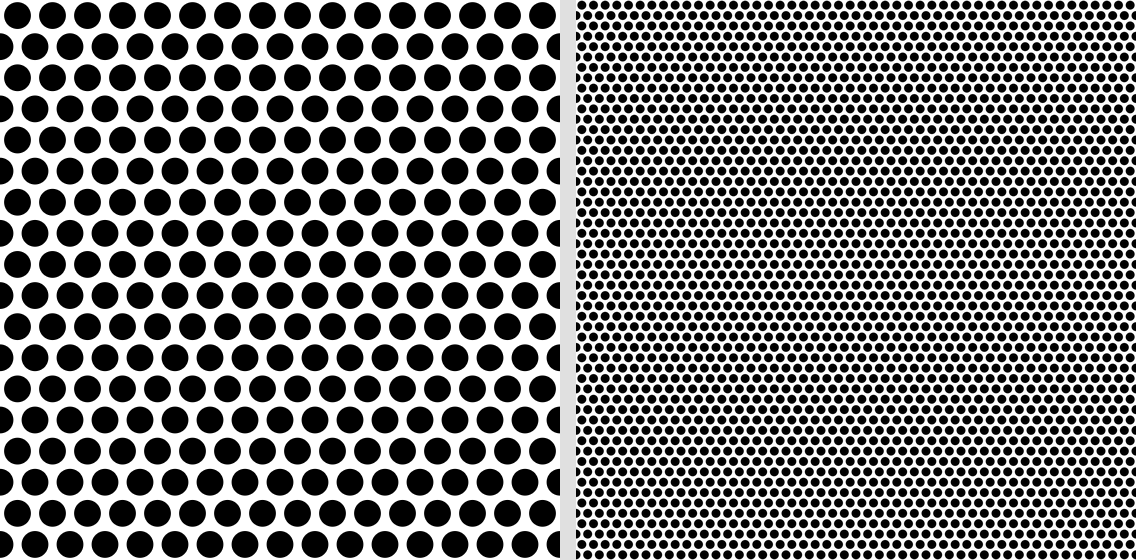
Left, the tile; right, the same tile 3 across and 3 down.
Write a Shadertoy shader that draws this pattern.

```glsl
// Black dots on white in 18 staggered rows of 16, tiling seamlessly.

// Signed distance to the nearest dot edge, in canvas units.
float dotDistance(vec2 uv) {
    vec2 grid = vec2(16.0, 18.0);
    vec2 cell = uv * grid;
    // Shift every other row by half a cell.
    cell.x += 0.5 * mod(floor(cell.y) + 1.0, 2.0);
    vec2 offset = (fract(cell) - 0.5) / grid;
    return length(offset) - 0.0239;
}

void mainImage(out vec4 fragColor, in vec2 fragCoord) {
    vec2 uv = fragCoord / iResolution.xy;
    float pixel = 1.0 / min(iResolution.x, iResolution.y);

    // One-pixel coverage ramp from black dot to white ground.
    float ground = clamp(dotDistance(uv) / pixel + 0.5, 0.0, 1.0);
    fragColor = vec4(vec3(ground), 1.0);
}
```
